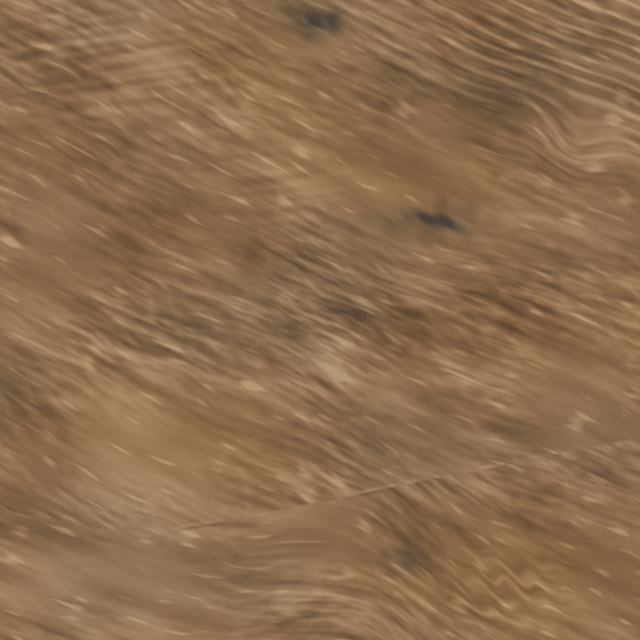
This texture is drawn by a Shadertoy shader. Its source:

```glsl
// Weathered oak board: slanting grain, smoky knots, saw marks and a slanted joint
#define GRAIN_SLOPE 0.55
#define WARP 0.022
#define BROAD_TONE 0.085
#define STREAK_TONE 0.085
#define FIBRE_TONE 0.125
#define FLECK_TONE 0.13
#define GROOVE_TONE 0.065
#define SAW_TONE 0.17
#define KNOT_DARK 0.8
#define BROWN_DARK vec3(0.425, 0.322, 0.228)
#define BROWN_MID vec3(0.546, 0.420, 0.299)
#define BROWN_LIGHT vec3(0.67, 0.55, 0.415)

vec2 hashGradient(vec2 cell) {
    vec3 h = fract(cell.xyx * vec3(0.1031, 0.1030, 0.0973));
    h += dot(h, h.yzx + 33.33);
    float angle = 6.2832 * fract((h.x + h.y) * h.z);
    return vec2(cos(angle), sin(angle));
}

// Gradient noise, about -0.7 to 0.7
float noise(vec2 p) {
    vec2 i = floor(p), f = p - i;
    vec2 w = f * f * f * (f * (f * 6.0 - 15.0) + 10.0);
    vec2 e = vec2(0.0, 1.0);
    float a = dot(hashGradient(i), f);
    float b = dot(hashGradient(i + e.yx), f - e.yx);
    float c = dot(hashGradient(i + e.xy), f - e.xy);
    float d = dot(hashGradient(i + e.yy), f - e.yy);
    return mix(mix(a, b, w.x), mix(c, d, w.x), w.y);
}

float blob(vec2 p, vec2 centre, vec2 radius) {
    vec2 q = (p - centre) / radius;
    return exp(-dot(q, q));
}

// Tone of the fibres; "across" is the coordinate perpendicular to the grain
float grain(vec2 p, float across) {
    float along = p.x - 0.4 * p.y;
    float streak = noise(vec2(along * 4.0, across * 30.0) + 7.0);
    float fibre = noise(vec2(along * 10.0, across * 66.0) + 31.0);
    float hair = noise(vec2(along * 24.0, across * 125.0) + 53.0);
    float fleck = noise(vec2(along * 15.0, across * 80.0) + 83.0);
    float pore = noise(vec2(along * 50.0, across * 110.0) + 97.0);
    float patchy = max(0.25, 0.9 + 1.6 * noise(p * 5.0 + 61.0));
    return STREAK_TONE * streak
        + patchy * FIBRE_TONE * (fibre + 0.6 * hair + 0.3 * pore)
        + FLECK_TONE * smoothstep(0.25, 0.6, fleck);
}

void mainImage(out vec4 fragColor, in vec2 fragCoord) {
    vec2 p = fragCoord / iResolution.y;
    float warp = WARP * noise(p * 3.2 + 4.0) + 0.006 * noise(p * 10.0 + 20.0);

    // Grain direction of the main board, bent around the large knot
    float upper = p.y + GRAIN_SLOPE * p.x - 0.08 * p.x * p.x + warp;
    upper += 0.02 * blob(p, vec2(0.68, 0.62), vec2(0.16, 0.08));
    upper += 0.03 * blob(p, vec2(0.90, 0.77), vec2(0.05, 0.06));

    // Lower board: a bowl of grain and a rippled patch
    float lower = p.y + 0.38 * p.x + warp;
    lower -= 0.07 * exp(-pow((p.x - 0.57) / 0.14, 2.0));
    lower += 0.008 * sin(p.x * 140.0 + p.y * 75.0) * blob(p, vec2(0.79, 0.09), vec2(0.10, 0.05));

    float seamY = 0.16 + 0.2 * abs(p.x - 0.22) + 0.003 * noise(p * 14.0);
    float seam = p.y - seamY;
    float tone = mix(grain(p + 3.0, lower), grain(p, upper), smoothstep(-0.003, 0.003, seam));

    // Broad light and dark areas
    tone += BROAD_TONE * noise(vec2(p.x * 2.2, upper * 4.5) + 11.0);
    tone += 0.06 * noise(p * vec2(7.0, 11.0) + 43.0);
    tone -= 0.055 * blob(p, vec2(0.85, 0.57), vec2(0.22, 0.06));
    tone -= 0.06 * blob(p, vec2(0.78, 0.86), vec2(0.10, 0.05));
    tone += 0.02 * blob(p, vec2(0.25, 0.45), vec2(0.35, 0.2));

    // Crisp pale ridges in the upper right corner
    float ridgeArea = smoothstep(1.16, 1.32, upper);
    float phase = upper * 290.0 + 4.0 * noise(vec2(p.x * 5.0, upper * 14.0));
    float ridge = sin(phase) - 0.4 * cos(2.0 * phase);
    tone += GROOVE_TONE * ridgeArea * ridge * (0.9 + noise(p * 9.0 + 5.0));

    // Saw marks crossing the grain
    float sawArea = blob(p, vec2(0.18, 0.90), vec2(0.18, 0.09))
        + 0.6 * blob(p, vec2(0.44, 0.71), vec2(0.10, 0.06));
    float saw = noise(vec2(p.x * 7.0, (p.y - 0.12 * p.x) * 80.0) + 17.0);
    tone += SAW_TONE * sawArea * saw;
    float gash = p.y - 0.96 + 1.0 * (p.x - 0.07) + 0.03 * noise(p * 22.0);
    tone -= 0.10 * exp(-pow(gash / 0.016, 2.0)) * blob(p, vec2(0.13, 0.90), vec2(0.07, 0.08));

    // Joint: broken dark groove with a pale lip, shadow beneath its left end
    float jointFade = smoothstep(0.20, 0.28, p.x) * (1.0 - smoothstep(0.80, 0.95, p.x));
    jointFade *= smoothstep(-0.3, 0.25, noise(vec2(p.x * 16.0, 3.5)));
    float groove = exp(-pow((seam + 0.002) / 0.003, 2.0));
    float lip = exp(-pow((seam - 0.003) / 0.0028, 2.0));
    tone += jointFade * (0.065 * lip - 0.08 * groove * (1.0 - smoothstep(0.55, 0.65, p.x)));
    tone -= 0.08 * exp(-pow((seam + 0.025) / 0.022, 2.0)) * (1.0 - smoothstep(0.08, 0.24, p.x));

    // Colour ramp with a slow drift between ruddy and grey brown
    vec3 wood = mix(BROWN_MID, BROWN_LIGHT, clamp(tone / 0.125, 0.0, 1.3));
    wood = mix(wood, BROWN_DARK, clamp(-tone / 0.125, 0.0, 1.4));
    wood += vec3(0.025, 0.0, -0.03) * noise(p * vec2(3.0, 5.0) + 71.0);

    // Smoky knots with ragged rims
    vec2 ragged = p + 0.025 * vec2(noise(p * 20.0), noise(p * 24.0 + 9.0));
    float knots = blob(ragged, vec2(0.68, 0.657), vec2(0.045, 0.020))
        + 0.35 * blob(ragged, vec2(0.64, 0.65), vec2(0.13, 0.03))
        + 1.1 * blob(ragged, vec2(0.495, 0.962), vec2(0.035, 0.022))
        + 0.5 * blob(ragged, vec2(0.46, 0.99), vec2(0.04, 0.04))
        + 0.65 * blob(ragged, vec2(0.63, 0.13), vec2(0.04, 0.022))
        + 0.3 * blob(ragged, vec2(0.03, 0.38), vec2(0.07, 0.06));
    knots *= 0.85 + 1.2 * noise(vec2(p.x * 32.0, upper * 60.0));
    wood = mix(wood, vec3(0.27, 0.24, 0.21), clamp(KNOT_DARK * knots, 0.0, 0.9));

    fragColor = vec4(clamp(wood, 0.0, 1.0), 1.0);
}
```
